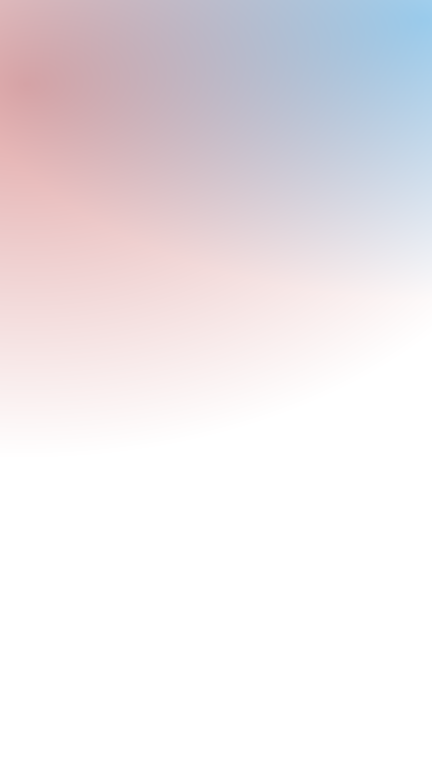
A Shadertoy shader for this background:

```glsl
const vec3 PAPER = vec3(1.0);
const vec3 ROSE_TINT = vec3(0.88, 0.65, 0.65);
const vec3 SKY_TINT = vec3(0.62, 0.87, 1.01);

// Centres and radii as fractions of the canvas
const vec2 ROSE_CENTRE = vec2(0.06, 0.89);
const vec2 ROSE_RADII = vec2(1.264, 0.488);
const vec2 SKY_CENTRE = vec2(0.985, 0.975);
const vec2 SKY_RADII = vec2(1.11, 0.365);

// Elliptical glow: 1 at the centre, falling linearly to 0 at the rim
float glow(vec2 uv, vec2 centre, vec2 radii) {
    return max(1.0 - length((uv - centre) / radii), 0.0);
}

void mainImage(out vec4 fragColor, in vec2 fragCoord) {
    vec2 uv = fragCoord / iResolution.xy;

    // Each glow filters the paper like a transparent wash
    vec3 color = PAPER;
    color *= mix(vec3(1.0), ROSE_TINT, glow(uv, ROSE_CENTRE, ROSE_RADII));
    color *= mix(vec3(1.0), SKY_TINT, glow(uv, SKY_CENTRE, SKY_RADII));

    fragColor = vec4(clamp(color, 0.0, 1.0), 1.0);
}
```
